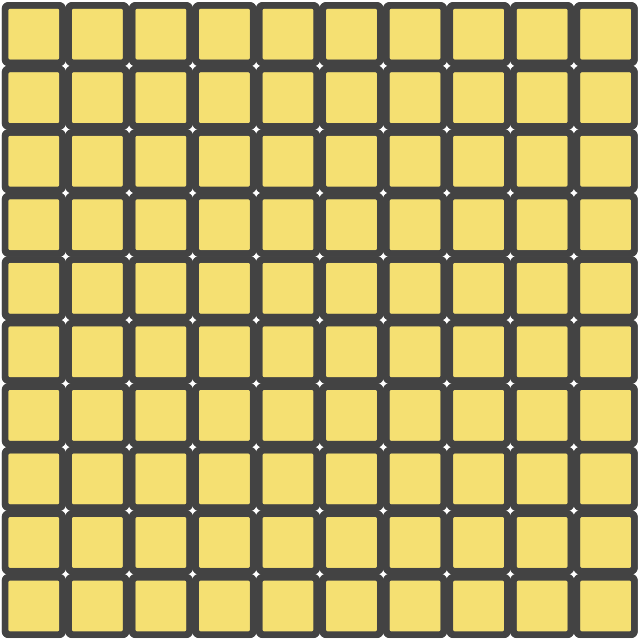
Give the GLSL for this pattern, as a WebGL 2 fragment shader.

```glsl
#version 300 es
precision highp float;

uniform vec2 u_resolution;
out vec4 fragColor;

// Layout, as fractions of the canvas
const float TILES = 10.0;
const float PITCH = 0.09928;
const vec2 GRID_CENTER = vec2(0.4996, 0.4999);

// Tile shape: the frames slightly overlap their neighbours
const float FRAME_HALF = 0.0502;
const float FRAME_RADIUS = 0.0104;
const float FILL_HALF = 0.03968;
const float FILL_RADIUS = 0.0029;

const vec3 BACKGROUND = vec3(1.0);
const vec3 FRAME_COLOR = vec3(0.263);
const vec3 FILL_COLOR = vec3(0.961, 0.878, 0.447);

float roundedSquare(vec2 p, float halfSize, float radius) {
    vec2 q = abs(p) - (halfSize - radius);
    return length(max(q, 0.0)) + min(max(q.x, q.y), 0.0) - radius;
}

float coverage(float dist, float pixel) {
    return 1.0 - smoothstep(-0.5 * pixel, 0.5 * pixel, dist);
}

void main() {
    vec2 uv = gl_FragCoord.xy / u_resolution;
    float pixel = 1.0 / min(u_resolution.x, u_resolution.y);

    vec2 grid = (uv - GRID_CENTER) / PITCH + 0.5 * TILES;
    vec2 firstCell = floor(grid - 0.5);
    vec3 color = BACKGROUND;

    // Layer the four nearest tiles so that overlapping frames leave no seam
    for (int j = 0; j < 2; j++) {
        for (int i = 0; i < 2; i++) {
            vec2 cell = firstCell + vec2(i, j);
            bool inside = all(greaterThanEqual(cell, vec2(0.0)))
                       && all(lessThan(cell, vec2(TILES)));
            if (!inside) continue;

            vec2 p = (grid - cell - 0.5) * PITCH;
            float frame = roundedSquare(p, FRAME_HALF, FRAME_RADIUS);
            float fill = roundedSquare(p, FILL_HALF, FILL_RADIUS);
            color = mix(color, FRAME_COLOR, coverage(frame, pixel));
            color = mix(color, FILL_COLOR, coverage(fill, pixel));
        }
    }

    fragColor = vec4(color, 1.0);
}
```
